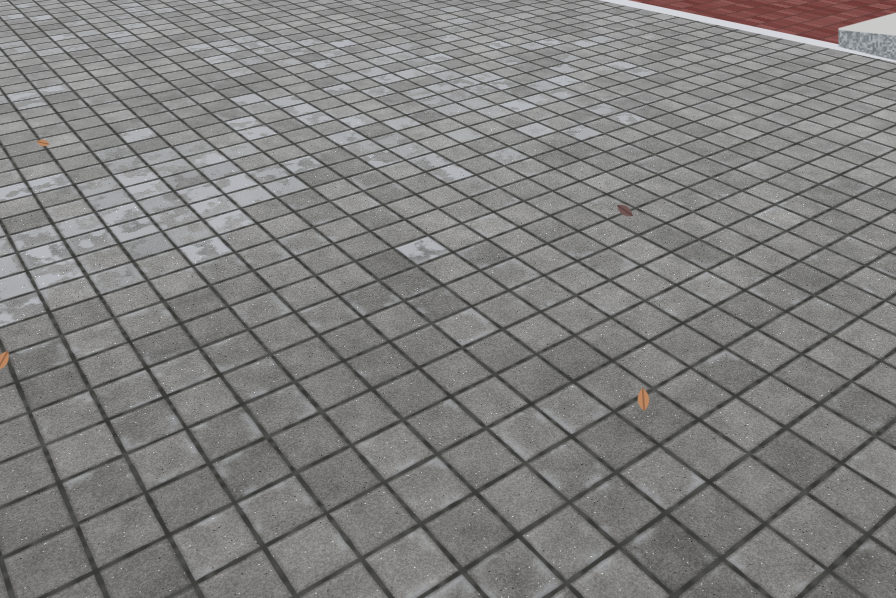
Write a Shadertoy shader that draws this texture.

```glsl
// A plaza of square grey pavers seen obliquely, with chalky bleached tiles, grit and leaves.
// Two vanishing points turn the canvas into paver coordinates; each paver gets its own
// hashed tone and stains, and a red brick corner with a granite kerb closes the far right.

#define HORIZON -0.361               // height of the horizon, measured down from the top
#define VANISH_X vec2(2.832, -0.391) // vanishing points of the two joint directions
#define GRID_START vec2(-2.805, 1.351)
#define GRID_STEP vec2(0.155, 0.1165)
#define JOINT_HALF 0.034             // half joint width, in pavers
#define FAR_TONE 0.60
#define NEAR_TONE 0.47
#define TILE_VARIATION 0.085
#define CHALK vec3(0.71, 0.72, 0.74)
#define JOINT_COLOR vec3(0.25, 0.25, 0.24)

float hash(vec2 p) {
    vec3 h = fract(vec3(p.xyx) * 0.1031);
    h += dot(h, h.yzx + 33.33);
    return fract((h.x + h.y) * h.z);
}

float noise(vec2 p) {
    vec2 i = floor(p), f = fract(p);
    f = f * f * (3.0 - 2.0 * f);
    return mix(mix(hash(i), hash(i + vec2(1, 0)), f.x),
               mix(hash(i + vec2(0, 1)), hash(i + vec2(1, 1)), f.x), f.y);
}

float fbm(vec2 p) {
    float sum = 0.0, amp = 0.5;
    for (int i = 0; i < 4; i++) {
        sum += amp * noise(p);
        p = p * 2.03 + 17.0;
        amp *= 0.5;
    }
    return sum / 0.9375;
}

// Coverage of grid lines, filtered by the pixel footprint w
float gridLines(vec2 q, vec2 w, float halfWidth) {
    vec2 edge = 0.5 - abs(fract(q) - 0.5);
    vec2 c = clamp((halfWidth - edge) / w + 0.5, 0.0, 1.0);
    c = min(c, 2.0 * halfWidth / w);
    return 1.0 - (1.0 - c.x) * (1.0 - c.y);
}

// Chance that a paver is bleached: a dense patch at left, thinning into the distance
float chalkChance(vec2 id) {
    vec2 core = (id - vec2(-6.0, -3.5)) / vec2(3.0, 6.5);
    float distant = (1.0 - smoothstep(-4.0, -1.0, id.x)) * (1.0 - smoothstep(8.0, 18.0, id.y));
    float sharpFront = step(id.x, -3.5);
    return 0.8 * sharpFront * exp(-dot(core, core))
         + 0.42 * distant * smoothstep(0.35, 0.65, noise(id * 0.3 + 5.0));
}

vec3 pavers(vec2 q, vec2 w, float depth) {
    vec2 id = floor(q), f = fract(q);
    float detail = 1.0 - smoothstep(0.04, 0.16, max(w.x, w.y));
    float edge = min(min(f.x, 1.0 - f.x), min(f.y, 1.0 - f.y));

    // Tone: distance, paver, cloudy dirt and fine grain
    float tone = mix(FAR_TONE, NEAR_TONE, smoothstep(0.0, 0.75, depth));
    tone += TILE_VARIATION * (hash(id) - 0.5) + 0.09 * (fbm(q * 0.45) - 0.5);
    tone += 0.11 * (fbm(q * 3.0 + 31.0 * hash(id + 9.0)) - 0.5);
    tone += detail * 0.09 * (noise(q * 38.0) + noise(q * 71.0) - 1.0);
    vec3 color = tone * mix(vec3(1.0), vec3(1.008, 1.0, 0.98), depth);

    // Bleached pavers with damp blotches, and chalk creeping in from some edges
    float stain = fbm(q * 2.6 + 13.0 * hash(id + 3.0));
    bool single = id == vec2(0.0);
    float bleached = single ? 1.0 : step(hash(id + 21.0), chalkChance(id));
    float strength = single ? 0.9 : mix(0.45, 1.0, hash(id + 4.0));
    color = mix(color, CHALK, bleached * strength * (1.0 - 0.8 * smoothstep(0.47, 0.62, stain)));
    float rim = (1.0 - smoothstep(0.02, 0.28, edge)) * smoothstep(0.5, 0.72, stain);
    color = mix(color, CHALK, 0.55 * rim * step(0.6, hash(id + 7.0)));

    // Pale and dark grit
    vec2 cell = floor(q * 15.0);
    vec2 spot = fract(q * 15.0) - 0.3 - 0.4 * vec2(hash(cell), hash(cell + 5.0));
    float grit = 1.0 - smoothstep(0.08, 0.25, length(spot));
    float kind = hash(cell + 40.0);
    color += detail * grit * (0.24 * step(0.965, kind) - 0.18 * step(kind, 0.025));

    // Worn bevel and dark sandy joints
    color *= 1.0 - 0.16 * (1.0 - smoothstep(0.03, 0.10, edge));
    color += 0.035 * detail * (smoothstep(0.05, 0.08, f.x) - smoothstep(0.08, 0.14, f.x));
    float width = JOINT_HALF * (0.75 + 0.5 * noise(q * 5.0));
    vec3 joint = JOINT_COLOR + 0.12 * (noise(q * 9.0) - 0.5);
    return mix(color, joint, 0.93 * gridLines(q, w, width));
}

// Red bricks behind a white strip, and the granite kerb in front of them
vec3 farCorner(vec3 color, vec2 p, vec2 q, vec2 w, float px) {
    float beyond = (p.x - 1.025) * 0.21 - p.y;
    vec3 brick = vec3(0.50, 0.29, 0.28) + 0.12 * (hash(floor(q * vec2(1.0, 2.0))) - 0.5);
    brick = mix(brick, vec3(0.36, 0.25, 0.24), 0.7 * gridLines(q * vec2(1.0, 2.0), w * vec2(1.0, 2.0), 0.06));
    color = mix(color, brick, smoothstep(-px, px, beyond));
    color = mix(color, vec3(0.83, 0.84, 0.86), 1.0 - smoothstep(0.004, 0.004 + 1.5 * px, abs(beyond)));

    float x = p.x - 1.402;
    float kerb = smoothstep(-px, px, x) * smoothstep(-px, px, 0.078 + 0.24 * x - p.y)
               * smoothstep(-px, px, p.y - 0.047 + 0.27 * x);
    vec3 granite = vec3(0.56, 0.58, 0.60) + 0.25 * (noise(p * 330.0) - 0.5);
    granite = mix(vec3(0.79, 0.79, 0.78), granite, smoothstep(-px, px, p.y - 0.05 - 0.1 * x));
    return mix(color, granite, kerb);
}

void mainImage(out vec4 fragColor, in vec2 fragCoord) {
    float px = 1.0 / iResolution.y;
    vec2 p = vec2(fragCoord.x, iResolution.y - fragCoord.y) * px; // y runs downwards
    vec2 q = ((p.x - VANISH_X) / (p.y - HORIZON) - GRID_START) / GRID_STEP;
    vec2 w = fwidth(q);
    vec3 color = farCorner(pavers(q, w, p.y), p, q, w, px);

    // Fallen leaves: position, angle, half length
    vec4 leaves[4] = vec4[4](vec4(1.076, 0.668, 1.5, 0.020), vec4(1.045, 0.352, 0.6, 0.016),
                             vec4(0.004, 0.603, 2.1, 0.019), vec4(0.072, 0.239, 0.2, 0.011));
    for (int i = 0; i < 4; i++) {
        vec4 leaf = leaves[i];
        vec2 d = p - leaf.xy;
        float c = cos(leaf.z), s = sin(leaf.z);
        d = vec2(c * d.x + s * d.y, c * d.y - s * d.x) / leaf.w;
        float shape = 0.48 * (1.0 - d.x * d.x) - abs(d.y);
        vec3 tint = mix(vec3(0.70, 0.50, 0.36), vec3(0.42, 0.32, 0.31), float(i == 1));
        tint *= 0.8 + 0.25 * smoothstep(0.0, 0.15, abs(d.y));
        color = mix(color, tint, smoothstep(-px, px, shape * leaf.w));
    }
    fragColor = vec4(clamp(color, 0.0, 1.0), 1.0);
}
```
